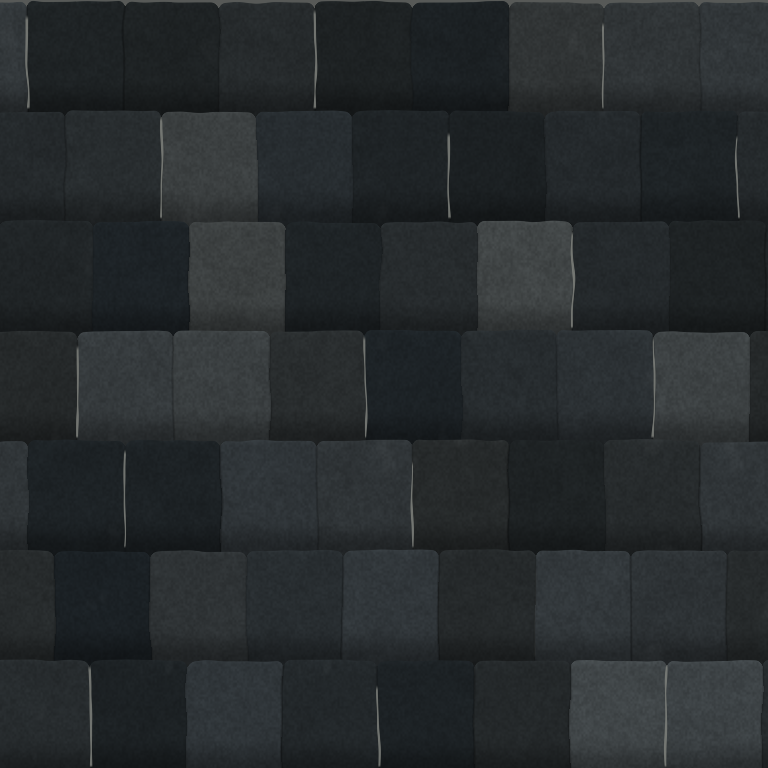
Reproduce this texture procedurally as a Shadertoy shader.

```glsl
// Dark slate shingles in seven overlapping courses of eight, with pale slits at some joints.
const float COLUMNS = 8.0;
const float ROWS = 7.0;
const float ROW_SHIFT[7] = float[7](0.29, 0.68, 0.97, 0.81, 0.30, 0.57, 0.94);

const vec3 SLATE_DARK  = vec3(0.112, 0.131, 0.141);
const vec3 SLATE_MID   = vec3(0.150, 0.168, 0.177);
const vec3 SLATE_GREY  = vec3(0.188, 0.206, 0.215);
const vec3 SLATE_LIGHT = vec3(0.238, 0.257, 0.264);
const vec3 BACKING     = vec3(0.34, 0.35, 0.34);
const vec3 SLIT_COLOR  = vec3(0.50, 0.51, 0.49);

const float JOINT_WOBBLE = 0.035;  // lengths below are in tile units
const float SEAM_WIDTH   = 0.014;
const float SLIT_WIDTH   = 0.011;
const float CORNER_SIZE  = 0.09;
const float CORNER_DROP  = 0.05;
const float LIP_HEIGHT   = 0.035;
const float FOOT_SHADOW  = 0.30;
const float GRAIN        = 0.15;
const float MOTTLE       = 0.14;

float hash(vec2 p) {
    vec3 q = fract(vec3(p.xyx) * 0.1031);
    q += dot(q, q.yzx + 33.33);
    return fract((q.x + q.y) * q.z);
}

float noise(vec2 p) {
    vec2 i = floor(p), f = fract(p);
    f = f * f * (3.0 - 2.0 * f);
    return mix(mix(hash(i), hash(i + vec2(1, 0)), f.x),
               mix(hash(i + vec2(0, 1)), hash(i + vec2(1, 1)), f.x), f.y);
}

float fbm(vec2 p) {
    float sum = 0.0, amp = 0.5;
    for (int i = 0; i < 4; i++) {
        sum += amp * noise(p);
        p = mat2(1.6, 1.2, -1.2, 1.6) * p + 7.3;
        amp *= 0.5;
    }
    return sum / 0.9375;
}

// Cubing modulo a prime shuffles the tiles while keeping the shares of each tone.
vec3 slateTone(float row, float col) {
    int id = int(row * COLUMNS + col) + 1;
    float rank = float((id * id * id) % 59) / 59.0;
    vec3 tone = mix(SLATE_DARK, SLATE_MID, smoothstep(0.24, 0.38, rank));
    tone = mix(tone, SLATE_GREY, smoothstep(0.57, 0.68, rank));
    tone = mix(tone, SLATE_LIGHT, smoothstep(0.79, 0.87, rank));
    float tint = hash(vec2(col + 3.0, row + 41.0)) - 0.5;
    float value = 0.94 + 0.12 * hash(vec2(col + 17.0, row + 5.0));
    return tone * value + tint * vec3(0.008, 0.0, -0.012);
}

// Colour of one course and, in alpha, its coverage; p is in tiles from the top left.
vec4 course(vec2 p, float row, vec2 aa) {
    float x = p.x - ROW_SHIFT[int(row)];
    float y = p.y - row;

    // Uneven joints between neighbours
    float joint = floor(x + 0.5);
    float jointId = mod(joint, COLUMNS);
    x += JOINT_WOBBLE * (noise(vec2(jointId * 9.0 + 2.0, p.y * 3.5)) - 0.5);
    float col = mod(floor(x), COLUMNS);
    float side = abs(x - joint);

    // Ragged top edge with worn corners
    float corner = 1.0 - clamp(side / CORNER_SIZE, 0.0, 1.0);
    float lip = LIP_HEIGHT * (0.5 * hash(vec2(col, row + 70.0)) + 0.5 * noise(vec2(x * 5.0, row * 13.0)));
    float depth = y - lip - CORNER_DROP * corner * corner * corner;
    float cover = smoothstep(-aa.y, aa.y, depth);

    // Stone surface: mottling, fine grain and rare scuffs
    vec2 local = p + 11.0 * vec2(hash(vec2(col, row)), row);
    vec3 color = slateTone(row, col);
    color *= 1.0 + MOTTLE * (fbm(local * vec2(4.0, 5.0)) - 0.5);
    color *= 1.0 + GRAIN * (fbm(local * 22.0) - 0.5) + GRAIN * (noise(local * 47.0) - 0.5);
    float scuff = smoothstep(0.70, 0.85, fbm(local * vec2(3.0, 2.0) + 30.0));
    color += 0.02 * scuff;

    // Lit rim above, shade at the foot, dark seam at the sides
    color *= 1.0 + 0.12 * exp(-max(depth, 0.0) / 0.025);
    color *= 1.0 - FOOT_SHADOW * smoothstep(0.70, 1.02, y);
    float seam = 1.0 - smoothstep(0.0, SEAM_WIDTH + aa.x, side);
    color *= 1.0 - seam * (0.08 + 0.22 * hash(vec2(jointId, row + 23.0)));

    // Pale slit at every third joint, stepping one joint per course
    float chosen = step(abs(mod(jointId, 3.0) - mod(row, 3.0)), 0.5);
    float strength = smoothstep(0.15, 0.55, hash(vec2(jointId + 8.0, row + 90.0)));
    float start = 0.25 * hash(vec2(jointId + 31.0, row));
    float width = SLIT_WIDTH * (0.5 + 0.8 * noise(vec2(jointId, p.y * 6.0)));
    float slit = 1.0 - smoothstep(width - aa.x, width + aa.x, side);
    slit *= smoothstep(start, start + 0.06, y) * (1.0 - smoothstep(0.97, 1.0, y));
    color = mix(color, SLIT_COLOR, 0.85 * chosen * strength * slit);

    return vec4(color, cover);
}

void mainImage(out vec4 fragColor, in vec2 fragCoord) {
    vec2 uv = fragCoord / iResolution.xy;
    vec2 grid = vec2(COLUMNS, ROWS);
    vec2 p = vec2(uv.x, 1.0 - uv.y) * grid;
    vec2 aa = 0.6 * grid / iResolution.xy;
    float row = min(floor(p.y), ROWS - 1.0);

    // Each course overlaps the foot of the one above it
    vec3 color = BACKING;
    if (row > 0.0) color = course(p, row - 1.0, aa).rgb;
    vec4 top = course(p, row, aa);
    fragColor = vec4(mix(color, top.rgb, top.a), 1.0);
}
```
